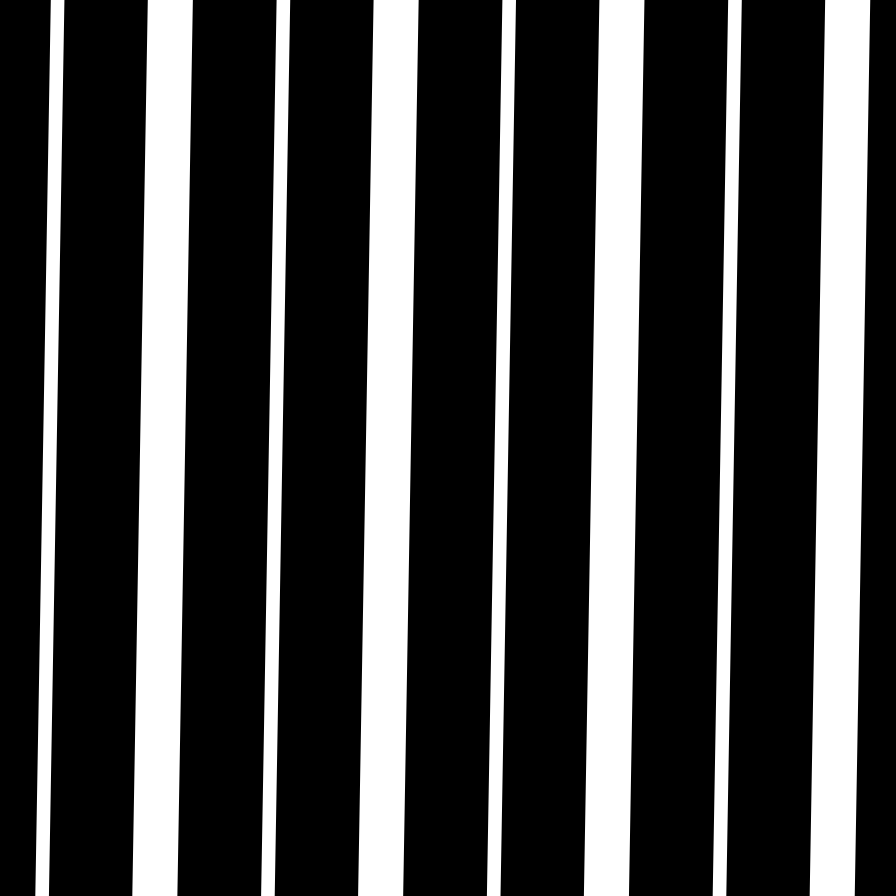
A WebGL 2 fragment shader for this pattern:

```glsl
#version 300 es
precision highp float;
// Slightly leaning white stripes on black, alternating thin and thick.

uniform vec2 u_resolution;
out vec4 outColor;

const vec3 GROUND_COLOR = vec3(0.0);
const vec3 STRIPE_COLOR = vec3(1.0);
const float PERIOD = 0.252;        // one thin and one thick stripe
const float LEAN = 0.0173;         // rightward shift from bottom to top
const float THIN_CENTER = 0.0470;  // first centers along the bottom edge
const float THICK_CENTER = 0.1728;
const float THIN_WIDTH = 0.0152;
const float THICK_WIDTH = 0.0503;

// Signed distance to the nearest stripe of a repeating set.
float stripeDistance(float x, float center, float width) {
    float offset = (fract((x - center) / PERIOD + 0.5) - 0.5) * PERIOD;
    return abs(offset) - 0.5 * width;
}

void main() {
    vec2 uv = gl_FragCoord.xy / u_resolution;
    float x = uv.x - LEAN * uv.y;

    // Union of both stripe sets.
    float thin = stripeDistance(x, THIN_CENTER, THIN_WIDTH);
    float thick = stripeDistance(x, THICK_CENTER, THICK_WIDTH);
    float dist = min(thin, thick);

    // Edge coverage across one pixel.
    float coverage = clamp(0.5 - dist * u_resolution.x, 0.0, 1.0);
    outColor = vec4(mix(GROUND_COLOR, STRIPE_COLOR, coverage), 1.0);
}
```
